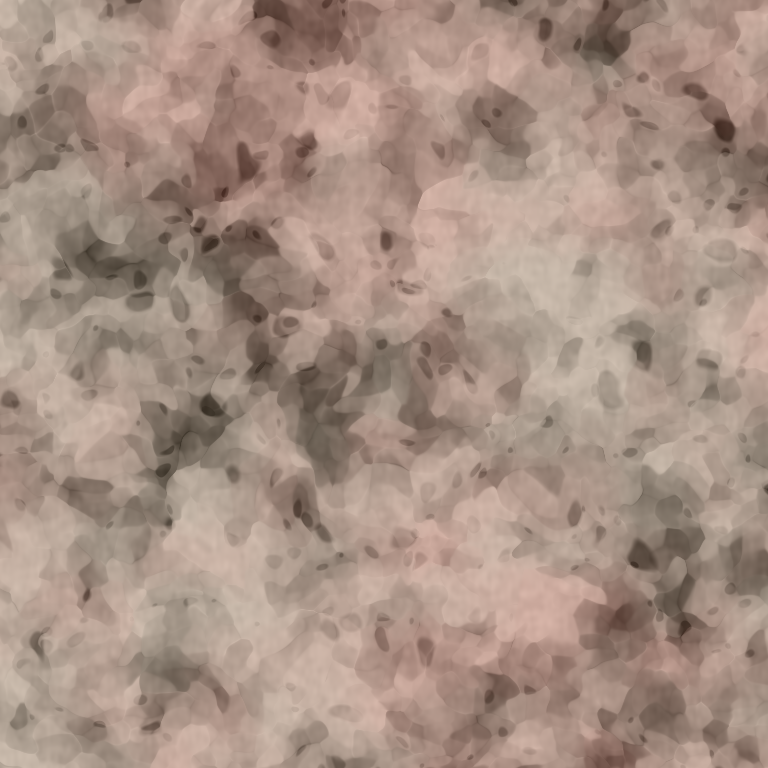
A WebGL 2 fragment shader for this texture:

```glsl
#version 300 es
precision highp float;
// Polished granite: pinkish beige ground with grey veils and clustered brown mineral grains.

uniform vec2 u_resolution;
out vec4 fragColor;

const mat2 TURN = mat2(0.8, 0.6, -0.6, 0.8);

vec2 hash22(vec2 p) {
    vec3 q = fract(vec3(p.xyx) * vec3(0.1031, 0.1030, 0.0973));
    q += dot(q, q.yzx + 33.33);
    return fract((q.xx + q.yz) * q.zy);
}

// Value noise, centred on zero and scaled to about unit deviation.
float noise(vec2 p) {
    vec2 cell = floor(p);
    vec2 f = fract(p);
    f = f * f * (3.0 - 2.0 * f);
    float low = mix(hash22(cell).x, hash22(cell + vec2(1, 0)).x, f.x);
    float high = mix(hash22(cell + vec2(0, 1)).x, hash22(cell + vec2(1, 1)).x, f.x);
    return (mix(low, high, f.y) - 0.5) / 0.2145;
}

// Ragged displacement that breaks up outlines.
vec2 ragged(vec2 p, float scale, float amount) {
    vec2 q = TURN * p * scale;
    return p + amount * vec2(noise(q + 17.0), noise(q + 71.0));
}

// Pulls a point towards its nearest scattered site, giving soft-edged facets.
vec2 facet(vec2 p, float scale, float hardness) {
    vec2 q = p * scale;
    vec2 cell = floor(q);
    vec2 sum = vec2(0.0);
    float total = 0.0;
    for (int y = -1; y <= 1; y++) {
        for (int x = -1; x <= 1; x++) {
            vec2 id = cell + vec2(x, y);
            vec2 site = id + hash22(id);
            vec2 d = site - q;
            float weight = exp(-hardness * dot(d, d));
            sum += weight * site;
            total += weight;
        }
    }
    return sum / (total * scale);
}

// Sparse rounded grains of varied size; returns coverage from 0 to 1.
float grains(vec2 p, float scale, float chance) {
    vec2 q = p * scale;
    vec2 cell = floor(q);
    float cover = 0.0;
    for (int y = -1; y <= 1; y++) {
        for (int x = -1; x <= 1; x++) {
            vec2 id = cell + vec2(x, y);
            vec2 kind = hash22(id + 130.0);
            float radius = mix(0.14, 0.36, kind.y);
            float d = length(q - id - hash22(id + 57.0)) - radius;
            cover = max(cover, step(kind.x, chance) * smoothstep(0.07, -0.07, d));
        }
    }
    return cover;
}

// Mineral density: wide clusters, blotches and small patches.
float mineral(vec2 p) {
    vec2 q = TURN * p;
    vec2 r = TURN * q;
    float density = 0.45 * noise(p * vec2(4.4, 3.8) + 3.2);
    density += 0.60 * noise(q * 10.0 + 21.7);
    density += 0.55 * noise(r * 23.0 + 45.1);
    return density + 0.30 * noise(TURN * r * 52.0 + 9.4);
}

// Maps density to brightness, falling faster in the dark minerals.
float brightness(float density) {
    float d = clamp(density, -1.6, 2.6);
    return 0.66 - 0.085 * d - 0.07 * max(d - 0.2, 0.0);
}

// Warm stone colour for a brightness, tinted from pink (-1) to grey (+1).
vec3 stone(float tone, float tint) {
    vec3 warm = vec3(tone, 0.95 * tone - 0.062, 0.923 * tone - 0.092);
    return warm + tint * vec3(-0.013, 0.012, 0.009);
}

void main() {
    vec2 p = gl_FragCoord.xy / u_resolution.y;

    // Faceted patches with irregular outlines
    vec2 rough = ragged(ragged(p, 13.0, 0.007), 42.0, 0.0035);
    vec2 patchPoint = mix(rough, facet(rough, 52.0, 10.0), 0.75);
    float density = mineral(patchPoint) - 0.07;

    // Isolated dark grains
    density += 1.25 * grains(rough, 19.0, 0.16);
    density += 0.80 * grains(rough + 5.3, 40.0, 0.13);

    // Fine mottling and faint upright streaks
    float mottle = 0.011 * noise(TURN * p * 105.0) + 0.006 * noise(p * vec2(190.0, 80.0));
    float tone = brightness(density) + mottle;

    // Grey veils drifting over the pink ground
    float veil = 0.8 * noise(TURN * rough * 3.6 + 61.0) + 0.5 * noise(patchPoint * 14.0 + 33.0);
    fragColor = vec4(stone(tone, clamp(veil, -1.3, 1.7)), 1.0);
}
```
